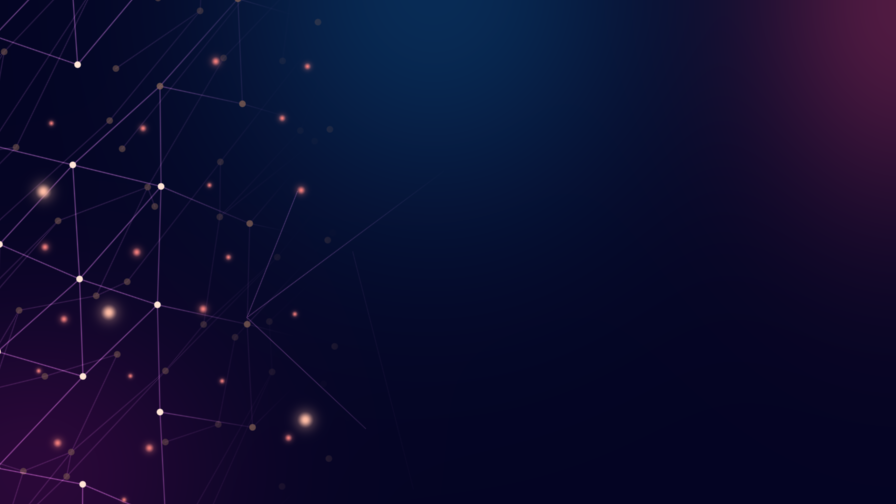
This background is drawn by a Shadertoy shader. Its source:

```glsl
const vec3 NIGHT = vec3(0.016, 0.016, 0.135);
const vec3 BLUE_GLOW = vec3(0.015, 0.155, 0.200);
const vec3 ROSE_GLOW = vec3(0.300, 0.085, 0.120);
const vec3 PLUM_GLOW = vec3(0.150, 0.015, 0.085);
const vec3 THREAD = vec3(0.62, 0.36, 0.58);
const vec3 NODE = vec3(1.00, 0.90, 0.84);
const vec3 BRONZE = vec3(0.50, 0.37, 0.32);
const vec3 CORAL = vec3(0.90, 0.47, 0.47);
const vec3 PEACH = vec3(0.95, 0.70, 0.62);

vec2 hash2(vec2 p) {
    vec3 q = fract(vec3(p.xyx) * vec3(0.1031, 0.1030, 0.0973));
    q += dot(q, q.yzx + 33.33);
    return fract((q.xx + q.yz) * q.zy);
}

float glow(vec2 p, vec2 center, vec2 radius) {
    vec2 d = (p - center) / radius;
    return exp(-dot(d, d));
}

float disc(vec2 p, vec2 center, float radius, float blur) {
    return 1.0 - smoothstep(radius - blur, radius + blur, length(p - center));
}

float segment(vec2 p, vec2 a, vec2 b, float width, float blur) {
    vec2 ab = b - a;
    float t = clamp(dot(p - a, ab) / dot(ab, ab), 0.0, 1.0);
    return 1.0 - smoothstep(width - blur, width + blur, length(p - a - ab * t));
}

// Fades from one to zero between two positions
float fadeOut(float start, float end, float x) {
    return 1.0 - smoothstep(start, end, x);
}

vec2 latticePoint(vec2 id, mat2 basis, vec2 origin, float jitter) {
    return origin + basis * (id + (hash2(id + 37.0) - 0.5) * jitter);
}

// Threads in x, bright nodes in y, faint nodes in z
vec3 web(vec2 p, mat2 basis, vec2 origin, float jitter, float density, float px) {
    vec2 cell = floor(inverse(basis) * (p - origin));
    vec3 result = vec3(0.0);
    for (int j = -1; j <= 2; j++) {
        for (int i = -1; i <= 2; i++) {
            vec2 id = cell + vec2(i, j);
            vec2 a = latticePoint(id, basis, origin, jitter);
            vec2 right = latticePoint(id + vec2(1, 0), basis, origin, jitter);
            vec2 below = latticePoint(id + vec2(0, 1), basis, origin, jitter);
            vec2 across = latticePoint(id + vec2(-1, 1), basis, origin, jitter);
            vec2 chance = hash2(id + 91.0);
            float thread = segment(p, a, right, 0.0012, px) * step(chance.x, density);
            thread = max(thread, segment(p, a, below, 0.0012, px) * step(chance.y, density));
            thread = max(thread, segment(p, a, across, 0.0012, px)
                                 * step(fract(chance.x + chance.y), density));
            float lit = fadeOut(0.36, 0.44, a.x + 0.35 * max(a.y - 0.5, 0.0));
            float dotShape = disc(p, a, 0.0065, px);
            result = max(result, vec3(thread, dotShape * lit, dotShape * (1.0 - lit)));
        }
    }
    return result;
}

// Small light with a soft halo
float softLight(vec2 p, vec2 center, float radius, float px) {
    return 0.65 * disc(p, center, radius * 0.55, radius * 0.35 + px)
         + 0.40 * glow(p, center, vec2(radius * 1.15));
}

void mainImage(out vec4 fragColor, in vec2 fragCoord) {
    vec2 p = fragCoord / iResolution.y;
    float px = 1.0 / iResolution.y;

    // Background glows
    vec3 color = NIGHT;
    color += BLUE_GLOW * glow(p, vec2(0.86, 1.03), vec2(0.43, 0.47));
    color += ROSE_GLOW * glow(p, vec2(1.80, 0.99), vec2(0.30, 0.42));
    color += PLUM_GLOW * glow(p, vec2(0.06, 0.06), vec2(0.38, 0.32));

    // Fine web behind the main one
    mat2 fineBasis = mat2(0.125, 0.065, -0.055, -0.165);
    vec3 fine = web(p, fineBasis, vec2(0.03, 0.90), 0.85, 0.45, px);
    color += THREAD * fine.x * 0.20 * fadeOut(0.15, 0.65, p.x);
    color = mix(color, BRONZE, (fine.y + fine.z) * 0.55 * fadeOut(0.2, 0.72, p.x));

    // Main web
    mat2 mainBasis = mat2(0.167, -0.049, 0.005, -0.213);
    vec3 net = web(p, mainBasis, vec2(0.150, 0.669), 0.14, 0.8, px);
    color += THREAD * net.x * 0.55 * fadeOut(0.20, 0.60, p.x);
    color = mix(color, BRONZE, net.z * 0.8 * fadeOut(0.45, 0.75, p.x));

    // Long strands reaching to the right
    vec2 hub = vec2(0.49, 0.37);
    float strands = segment(p, hub, vec2(0.88, 0.66), 0.001, px);
    strands = max(strands, segment(p, hub, vec2(0.725, 0.15), 0.001, px));
    strands = max(strands, segment(p, hub, vec2(0.59, 0.62), 0.001, px));
    strands = max(strands, 0.4 * segment(p, vec2(0.70, 0.50), vec2(0.82, 0.03), 0.001, px));
    color += THREAD * strands * 0.32 * fadeOut(0.55, 0.92, p.x);
    color = mix(color, NODE, net.y);

    // Scattered coral lights
    for (int i = 0; i < 20; i++) {
        float n = float(i);
        vec2 center = fract(n * vec2(0.7549, 0.5698) + vec2(0.12, 0.30)) * vec2(0.64, 0.88);
        float radius = mix(0.005, 0.010, hash2(vec2(n, 5.0)).x);
        color = mix(color, CORAL, softLight(p, center, radius, px));
    }

    // Large lights along a curve
    for (int i = 0; i < 3; i++) {
        float n = float(i);
        vec2 center = vec2(0.086 + 0.130 * n * n, 0.620 - 0.240 * n + 0.0135 * n * (n - 1.0));
        color = mix(color, PEACH, softLight(p, center, 0.018, px));
    }

    fragColor = vec4(color, 1.0);
}
```
